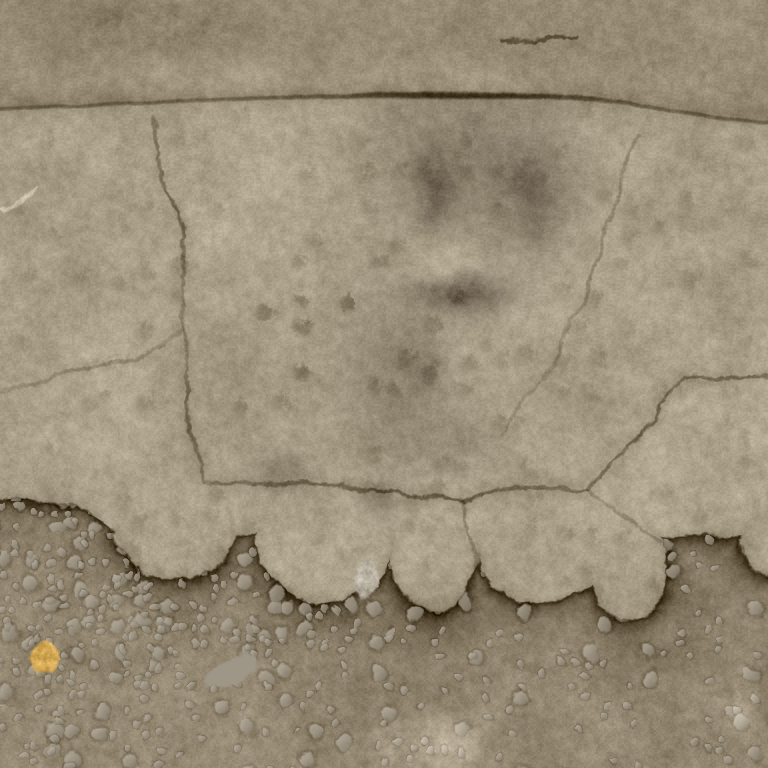
Write a WebGL 1 fragment shader that draws this texture.

```glsl
precision highp float;
// Weathered concrete slab with cracks, stains and a broken lower edge above gravelly soil.
uniform vec2 u_resolution;

#define SLAB_COLOR vec3(.665, .622, .535)
#define SOIL_COLOR vec3(.575, .525, .442)
#define LEDGE_COLOR vec3(.59, .542, .46)
#define STONE_COLOR vec3(.65, .62, .56)
#define OCHRE_COLOR vec3(.83, .66, .33)
#define MOTTLE .11
#define GRAIN .04
#define CRACK_WIDTH .0026
#define CRACK_DEPTH .27
#define STAIN_DEPTH .36
#define EDGE_SHADOW .32

vec2 hash2(vec2 p) {
  return fract(sin(vec2(dot(p, vec2(127.1, 311.7)), dot(p, vec2(269.5, 183.3)))) * 43758.5);
}

// Layered, rotated and bent sines
float sines(vec2 p) {
  float sum = 0., amp = .55;
  for (int i = 0; i < 6; i++) {
    p = mat2(.8, .6, -.6, .8) * p * 1.75 + vec2(1.3, 4.7);
    sum += amp * sin(p.x + 1.6 * sin(p.y * .9)) * sin(p.y + 1.4 * sin(p.x * .8));
    amp *= .72;
  }
  return sum;
}

// Cellular noise: offset to nearest point, its distance, its random id
vec4 cells(vec2 p) {
  vec4 best = vec4(9.);
  for (int j = -1; j <= 1; j++) {
    for (int i = -1; i <= 1; i++) {
      vec2 cell = floor(p) + vec2(i, j);
      vec2 h = hash2(cell);
      vec2 d = p - cell - .15 - .7 * h;
      if (length(d) < best.z) best = vec4(d, length(d), fract(h.x * 7.3 + h.y * 5.1));
    }
  }
  return best;
}

// Soft spot and ellipse: e holds centre and radii
float blob(vec2 p, vec4 e) { vec2 q = (p - e.xy) / e.zw; return exp(-dot(q, q)); }
float lobe(vec2 p, vec4 e) { return (1. - length((p - e.xy) / e.zw)) * min(e.z, e.w); }
float stone(vec2 p, vec4 e) { return smoothstep(-.002, .002, lobe(p, e)); }

// Distance to a segment and to a path of three segments
float seg(vec2 p, vec2 a, vec2 b) {
  vec2 d = b - a;
  return length(p - a - d * clamp(dot(p - a, d) / dot(d, d), 0., 1.));
}
float path(vec2 p, vec4 a, vec4 b) {
  return min(seg(p, a.xy, a.zw), min(seg(p, a.zw, b.xy), seg(p, b.xy, b.zw)));
}
float line(float dist, float width) { return 1. - smoothstep(width * .3, width * 1.6, dist); }

// Signed distance to the scalloped edge, positive on the slab
float slab(vec2 p) {
  float s = p.y - mix(.347, .303, smoothstep(.09, .17, p.x));
  s = max(s, lobe(p, vec4(.228, .312, .08, .068)));
  s = max(s, lobe(p, vec4(.425, .31, .092, .098)));
  s = max(s, lobe(p, vec4(.565, .285, .058, .082)));
  s = max(s, lobe(p, vec4(.705, .29, .088, .074)));
  s = max(s, lobe(p, vec4(.815, .27, .053, .076)));
  return max(s, lobe(p, vec4(1.01, .3, .048, .05)));
}

void main() {
  vec2 p = gl_FragCoord.xy / u_resolution;
  float broad = sines(p * 5.), medium = sines(p * 17. + 3.), fine = sines(p * 75.);
  vec2 w = p + .006 * vec2(medium, sines(p.yx * 17. + 9.));
  float s = slab(w);
  float onSlab = smoothstep(-.002, .002, s), below = 1. - onSlab;
  float ledgeY = .862 + .014 * sin(3.5 * p.x - .35) - .022 * smoothstep(.72, 1., p.x);
  float rise = p.y - ledgeY + .0015 * medium;
  float onLedge = smoothstep(-.002, .004, rise);
  float face = onSlab * (1. - onLedge);

  // Ground tones
  vec3 color = mix(mix(SOIL_COLOR, SLAB_COLOR, onSlab), LEDGE_COLOR, onLedge);
  color += .05 * onLedge * blob(p, vec4(.4, .9, .45, .025));
  color += MOTTLE * (.3 * broad + .35 * medium) + GRAIN * fine;
  color += GRAIN * (hash2(floor(p * 384.)).x - .5);

  // Stains and pits
  float stain = .4 * blob(w, vec4(.62, .8, .1, .12));
  stain += .55 * blob(w, vec4(.565, .755, .027, .05));
  stain += .6 * blob(w, vec4(.695, .745, .04, .06));
  stain += .85 * blob(w, vec4(.605, .615, .055, .024));
  stain += .28 * blob(w, vec4(.515, .52, .06, .11));
  stain += .3 * blob(w, vec4(.555, .52, .025, .035));
  stain += .45 * blob(w, vec4(.497, .348, .02, .02));
  stain += .35 * blob(w, vec4(.365, .387, .035, .025));
  stain += .22 * blob(w, vec4(.59, .42, .045, .04));
  stain -= .3 * blob(w, vec4(.57, .665, .045, .03));
  color -= STAIN_DEPTH * vec3(1, 1, .9) * face * stain * (.85 + .35 * medium);
  vec4 pit = cells(w * 24. + .12 * fine);
  float pitted = step(.72, pit.w) * (1. - smoothstep(.12, .38, pit.z));
  color -= face * pitted * (.05 + .1 * blob(p, vec4(.42, .57, .15, .09)));
  color -= .12 * onLedge * smoothstep(0., .9, medium + .3)
    * (blob(p, vec4(.2, .965, .16, .035)) + blob(p, vec4(.9, .91, .1, .03)));

  // Cracks
  float crack = path(w, vec4(.202, .85, .213, .76), vec4(.238, .71, .242, .57));
  crack = min(crack, path(w, vec4(.242, .57, .243, .44), vec4(.267, .375, .44, .365)));
  crack = min(crack, path(w, vec4(.44, .365, .6, .347), vec4(.67, .367, .765, .363)));
  crack = min(crack, path(w, vec4(.765, .363, .83, .43), vec4(.89, .513, 1.02, .505)));
  float faint = path(w, vec4(0, .492, .12, .525), vec4(.17, .53, .24, .57));
  faint = min(faint, path(w, vec4(.65, .43, .716, .52), vec4(.762, .62, .83, .82)));
  faint = min(faint, seg(w, vec2(.6, .35), vec2(.622, .255)));
  faint = min(faint, seg(w, vec2(.765, .363), vec2(.86, .295)));
  float cracks = line(crack, CRACK_WIDTH) + .55 * line(faint, CRACK_WIDTH) + .2 * line(crack, .012);
  color -= CRACK_DEPTH * face * cracks * (.65 + .35 * broad);

  // Ledge seam and a groove above it
  float heavy = blob(p, vec4(.6, .87, .16, .2));
  color -= (.16 + .16 * heavy) * line(abs(rise), .0025 + .002 * heavy);
  color -= .07 * exp(-abs(rise) * 110.);
  color -= .22 * line(seg(w, vec2(.65, .948), vec2(.745, .951)), .0025);

  // Shadow under the broken edge and a dark rim
  color -= below * (EDGE_SHADOW * exp(min(s, 0.) * 110.) + .1 * exp(min(s, 0.) * 24.));
  color -= .1 * onSlab * exp(-max(s, 0.) * 170.);

  // Gravel and pale dust
  float sparse = .86 - .38 * blob(p, vec4(.05, .23, .22, .14)) - .3 * blob(p, vec4(.4, .18, .1, .04));
  for (int i = 0; i < 2; i++) {
    vec4 g = cells(w * (36. + 34. * float(i)));
    float present = below * step(sparse, g.w);
    color -= .08 * present * (1. - smoothstep(.34, .6, g.z));
    color = mix(color, STONE_COLOR + .22 * (g.y - g.x), .75 * present * (1. - smoothstep(.26, .4, g.z)));
  }
  color += .15 * below * (.8 + .5 * medium)
    * (blob(w, vec4(.565, .03, .055, .035)) + blob(w, vec4(.965, .08, .022, .03)));

  // Loose stones and a pale scratch
  color = mix(color, STONE_COLOR - .03, stone(w, vec4(.302, .035 + .3 * p.x, .036, .016)));
  color = mix(color, STONE_COLOR + .05 + .12 * fine, stone(w, vec4(.478, .245, .015, .027)));
  color = mix(color, OCHRE_COLOR + .12 * fine, stone(w, vec4(.058, .14, .018, .021)));
  color += .16 * line(seg(w, vec2(.005, .73), vec2(.045, .755)), .003);

  gl_FragColor = vec4(clamp(color, 0., 1.), 1);
}
```
